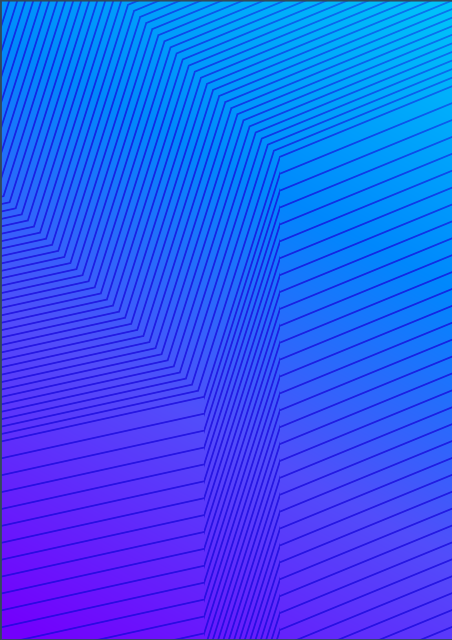
A Shadertoy shader for this background:

```glsl
// Folded line field over a diagonal violet-to-cyan gradient, with a thin frame.
// Each line is a polyline bent at two creases; its index is found per region
// by dividing the offset from a pivot line by the step between lines.

#define UPPER_PIVOT vec2(0.4375, 0.755)
#define LOWER_PIVOT vec2(0.3190, 0.380)
#define RIGHT_DIR vec2(1.0, 0.41)
#define LEFT_DIR vec2(1.0, 0.22)
#define STEP_DOWN vec2(0.0, -0.0264)
#define STEP_DIAGONAL vec2(0.0095, -0.0095)
#define LINE_HALF_WIDTH 0.0014
#define GRADIENT_DIR vec2(0.48, 0.877)
#define FRAME_COLOR vec3(0.20, 0.29, 0.35)
#define LINE_COLOR vec3(0.09, 0.03, 0.86)

float cross2(vec2 a, vec2 b) {
    return a.x * b.y - a.y * b.x;
}

// Distance to the nearest parallel line; the step changes at the pivot line
float lineDistance(vec2 p, vec2 pivot, vec2 dir) {
    dir = normalize(dir);
    float offset = cross2(p - pivot, dir);
    float spacing = cross2(offset < 0.0 ? STEP_DIAGONAL : STEP_DOWN, dir);
    float index = offset / spacing;
    return abs(index - floor(index + 0.5)) * spacing;
}

// Crease: vertical below its pivot, leaning left above it
float creaseX(float y, vec2 pivot) {
    return pivot.x - max(y - pivot.y, 0.0);
}

float foldedLines(vec2 p) {
    if (p.x > creaseX(p.y, UPPER_PIVOT)) return lineDistance(p, UPPER_PIVOT, RIGHT_DIR);
    if (p.x < creaseX(p.y, LOWER_PIVOT)) return lineDistance(p, LOWER_PIVOT, LEFT_DIR);
    return lineDistance(p, UPPER_PIVOT, UPPER_PIVOT - LOWER_PIVOT);
}

vec3 backdrop(float t) {
    vec3 violet = vec3(0.45, 0.00, 0.99);
    vec3 indigo = vec3(0.32, 0.30, 0.98);
    vec3 azure = vec3(0.00, 0.53, 0.99);
    vec3 cyan = vec3(0.00, 0.76, 0.98);
    vec3 color = mix(violet, indigo, clamp((t - 0.03) / 0.42, 0.0, 1.0));
    color = mix(color, azure, clamp((t - 0.45) / 0.37, 0.0, 1.0));
    return mix(color, cyan, clamp((t - 0.82) / 0.38, 0.0, 1.0));
}

void mainImage(out vec4 fragColor, in vec2 fragCoord) {
    vec2 p = fragCoord / iResolution.y;
    float pixel = 1.0 / iResolution.y;

    // Gradient
    float t = dot(p, GRADIENT_DIR);
    vec3 color = backdrop(t);

    // Lines, fading toward the bright corner
    float coverage = 1.0 - smoothstep(-0.6 * pixel, 0.6 * pixel, foldedLines(p) - LINE_HALF_WIDTH);
    float strength = mix(0.75, 0.42, smoothstep(0.75, 1.15, t));
    color = mix(color, LINE_COLOR, coverage * strength);

    // Frame on the left, top and bottom edges
    float inset = min(p.x - 0.0028, min(1.0 - p.y - 0.0024, p.y - 0.0012));
    color = mix(FRAME_COLOR, color, smoothstep(-0.5 * pixel, 0.5 * pixel, inset));

    fragColor = vec4(color, 1.0);
}
```
